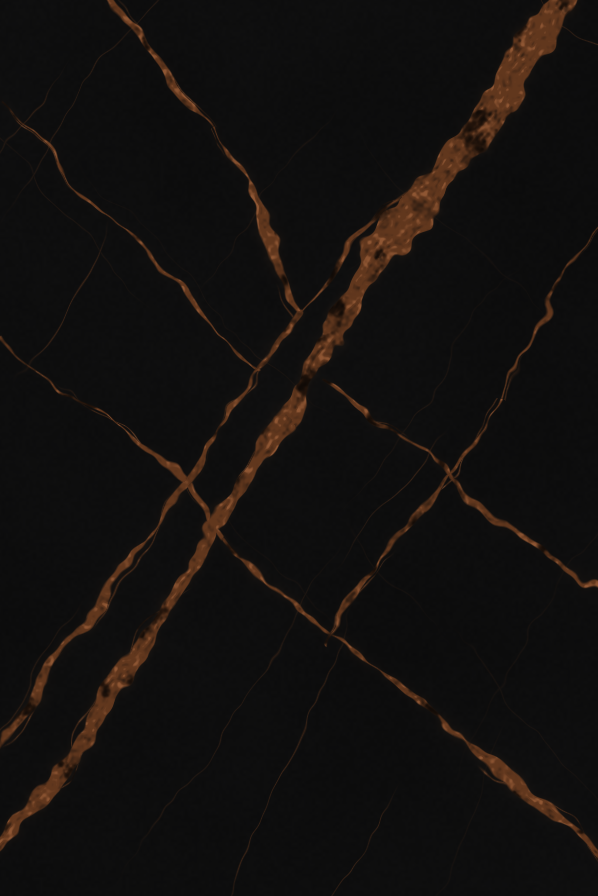
A Shadertoy shader for this texture:

```glsl
const vec3 STONE = vec3(0.052, 0.052, 0.053);
const vec3 UMBER = vec3(0.15, 0.095, 0.06);
const vec3 COPPER = vec3(0.38, 0.215, 0.115);
const vec3 GLINT = vec3(0.62, 0.38, 0.23);
const float SOFTNESS = 0.0013;
const float HAIR_WIDTH = 0.0005;
const int HAIR_COUNT = 20;
const int VEIN_COUNT = 12;

// Vein ends (from.xy, to.xy) in canvas heights, and half widths
const vec4 VEINS[VEIN_COUNT] = vec4[VEIN_COUNT](
    vec4(-0.01, 0.03, 0.31, 0.53), vec4(0.31, 0.53, 0.645, 1.02),
    vec4(-0.01, 0.17, 0.345, 0.67), vec4(0.345, 0.67, 0.53, 0.85),
    vec4(0.375, 0.284, 0.56, 0.55), vec4(0.56, 0.55, 0.69, 0.79),
    vec4(-0.01, 0.62, 0.25, 0.405), vec4(0.25, 0.405, 0.69, 0.05),
    vec4(-0.01, 0.87, 0.29, 0.59), vec4(0.37, 0.58, 0.69, 0.32),
    vec4(0.1, 1.02, 0.24, 0.845), vec4(0.24, 0.845, 0.345, 0.67));
const float WIDTHS[VEIN_COUNT] = float[VEIN_COUNT](
    0.0085, 0.0145, 0.0046, 0.0016, 0.0028, 0.0012,
    0.0019, 0.0052, 0.003, 0.0032, 0.0024, 0.0046);

float hash(vec2 p) {
    vec3 q = fract(p.xyx * vec3(0.1031, 0.103, 0.0973));
    q += dot(q, q.yzx + 33.33);
    return fract((q.x + q.y) * q.z);
}

float noise(vec2 p) {
    vec2 i = floor(p), f = fract(p);
    f = f * f * (3.0 - 2.0 * f);
    return mix(mix(hash(i), hash(i + vec2(1, 0)), f.x),
               mix(hash(i + vec2(0, 1)), hash(i + vec2(1, 1)), f.x), f.y);
}

float fbm(vec2 p) {
    float sum = 0.0, amp = 0.5;
    for (int i = 0; i < 4; i++) {
        sum += amp * noise(p);
        p = mat2(1.6, 1.2, -1.2, 1.6) * p + 17.0;
        amp *= 0.5;
    }
    return sum;
}

vec2 wobble(vec2 p, float frequency) {
    p = p * frequency + 40.0;
    return vec2(noise(p), noise(p + 71.0)) - 0.5;
}

// Position along a segment, signed side offset, distance, length
vec4 segmentFrame(vec2 p, vec2 a, vec2 b) {
    float len = length(b - a);
    vec2 dir = (b - a) / len;
    float along = dot(p - a, dir);
    float side = dot(p - a, vec2(-dir.y, dir.x));
    float overshoot = along - clamp(along, 0.0, len);
    return vec4(along, side, length(vec2(side, overshoot)), len);
}

float line(float dist, float halfWidth) {
    float soft = max(SOFTNESS, 0.6 / iResolution.y);
    return 1.0 - smoothstep(halfWidth - soft, halfWidth + soft, dist);
}

void mainImage(out vec4 fragColor, in vec2 fragCoord) {
    vec2 uv = fragCoord / iResolution.y;
    // Shared warp keeps the junctions joined
    vec2 p = uv + 0.036 * wobble(uv, 6.0) + 0.016 * wobble(uv, 19.0)
           + 0.006 * wobble(uv, 60.0);
    float ragged = noise(uv * 75.0) - 0.5;

    // Broad veins with braided side strands
    float cover = 0.0, halo = 0.0;
    vec2 grainPos = uv * 200.0;
    for (int i = 0; i < VEIN_COUNT; i++) {
        vec4 s = segmentFrame(p, VEINS[i].xy, VEINS[i].zw);
        float seed = float(i) * 13.7 + 5.0;
        float t = clamp(s.x / s.w, 0.0, 1.0);
        float swell = noise(vec2(s.x * 17.0, seed));
        float base = WIDTHS[i];
        float body = smoothstep(0.004, 0.009, base);
        float width = base * mix(0.25 + 1.6 * swell * swell, 0.7 + 0.6 * swell, body);
        width *= mix(0.75, 1.15, smoothstep(0.0, 0.4, t));
        width += ragged * base * 0.7;
        float vein = line(s.z, max(width, 0.0007));

        float sway = (noise(vec2(s.x * 22.0, seed + 50.0)) - 0.5) * (4.0 * base + 0.006);
        float strand = line(abs(s.y - sway), 0.0006) * step(abs(s.x - 0.5 * s.w), 0.5 * s.w);
        strand *= 0.75 * smoothstep(0.35, 0.65, noise(vec2(s.x * 14.0, seed + 90.0)));

        vein = max(vein, strand);
        if (vein > cover) grainPos = vec2(s.x * 130.0, s.y * 270.0) + seed;
        cover = max(cover, vein);
        halo = max(halo, exp(-max(s.z - width, 0.0) / 0.004) * smoothstep(0.0, 0.006, base));
    }

    // Scattered hairline cracks in the two fracture directions
    float hair = 0.0;
    for (int i = 0; i < HAIR_COUNT; i++) {
        float k = float(i) + 3.0;
        vec2 center = vec2(0.67 * hash(vec2(k, 1.0)), hash(vec2(k, 2.0)));
        float tilt = 0.25 * (hash(vec2(k, 3.0)) - 0.5);
        float angle = (i % 3 == 0 ? -0.75 : 1.0) + tilt;
        float reach = 0.09 + 0.2 * hash(vec2(k, 4.0));
        vec2 arm = reach * vec2(cos(angle), sin(angle));
        vec4 s = segmentFrame(p, center - arm, center + arm);
        float fade = smoothstep(1.0, 0.4, abs(s.x / reach - 1.0));
        float strength = 0.14 + 0.6 * pow(hash(vec2(k, 5.0)), 2.5);
        strength *= 0.5 + 0.8 * noise(vec2(s.x * 25.0, k));
        hair = max(hair, line(s.z, HAIR_WIDTH) * fade * strength);
    }

    // Dark stone with faint clouds and grain
    float cloud = fbm(uv * 7.0 + 3.0) - 0.45;
    float speck = noise(uv * 260.0) - 0.5;
    vec3 color = STONE * (1.0 + 0.3 * cloud + 0.16 * speck);
    color += halo * vec3(0.035, 0.02, 0.009) * (0.4 + noise(uv * 50.0));

    // Streaked copper filling with dark pits
    float grain = 0.6 * noise(grainPos) + 0.4 * noise(uv * 240.0);
    float patches = fbm(uv * 38.0);
    vec3 copper = mix(UMBER, COPPER, smoothstep(0.12, 0.58, 0.6 * grain + 0.5 * patches));
    copper = mix(copper, GLINT, 0.75 * smoothstep(0.55, 0.9, grain));
    copper *= mix(0.4, 1.0, smoothstep(0.24, 0.38, patches));

    color = mix(color, COPPER, hair * 0.8);
    color = mix(color, copper, cover);
    fragColor = vec4(color, 1.0);
}
```
